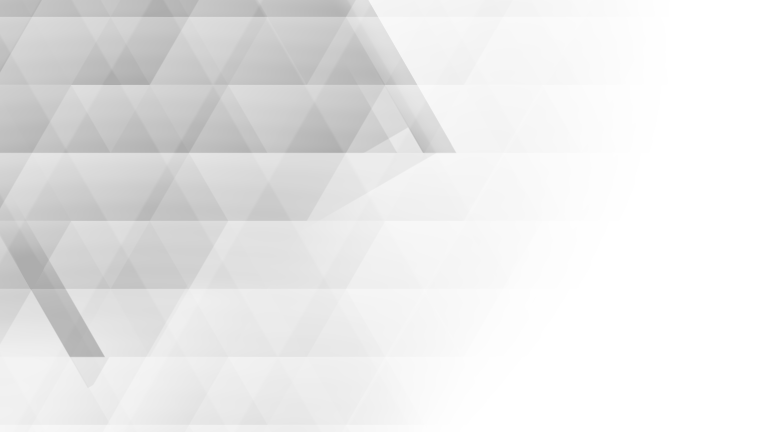
A WebGL 2 fragment shader for this background:

```glsl
#version 300 es
precision highp float;
// Pale grey mosaic of shaded triangles, dense at upper left and fading to white at right.

#define ROW_HEIGHT 0.1574
#define SIDE 0.1817
#define FIRST_ROW 0.0394
#define FIRST_APEX 0.0741
#define SLANT 0.577
#define PANEL_SHADE 0.215
#define HAZE_SHADE 0.04
#define LEFT_SHADE 0.045
#define STREAK_STRENGTH 0.3

uniform vec2 u_resolution;
out vec4 fragColor;

// Smooth 0..1 step, about two pixels wide, positive side inside.
float inside(float d) {
    float px = 1.0 / u_resolution.y;
    return smoothstep(-px, px, d);
}

float band(float x, float lo, float hi) {
    return inside(x - lo) * inside(hi - x);
}

float hash(vec2 p) {
    return fract(sin(dot(p, vec2(127.1, 311.7))) * 4375.54);
}

// Ramp that rises slowly and drops within a few pixels.
float sawtooth(float x) {
    float f = fract(x);
    return f * (1.0 - smoothstep(0.96, 1.0, f));
}

// Relative shade of the rows: alternating upright triangles and trapezoids.
float mosaic(vec2 p) {
    float y = (p.y - FIRST_ROW) / ROW_HEIGHT;
    float row = floor(y);
    float v = y - row;
    float u = (p.x - FIRST_APEX) / SIDE - 0.5 * mod(row, 2.0);

    float triId = floor(u * 0.5 + 0.5);
    float trapId = floor(u * 0.5);
    float fromApex = u - 2.0 * triId;
    float across = u * 0.5 - trapId;
    float tri = inside((0.5 * v - abs(fromApex)) * SIDE);
    float inner = inside((0.5 * v - abs(u - 2.0 * trapId - 1.0)) * SIDE);

    float triTone = 0.82 + 0.22 * hash(vec2(triId, row)) + 0.2 * fromApex;
    float trapTone = 0.80 + 0.42 * across;
    trapTone += inner * 0.26 * (hash(vec2(trapId, row + 19.0)) - 0.5);
    float ramp = v * (1.0 - inside(v * ROW_HEIGHT - ROW_HEIGHT));
    return mix(trapTone, triTone, tri) * (0.74 + 0.52 * ramp);
}

void main() {
    // Height units, measured down from the top edge.
    vec2 p = vec2(gl_FragCoord.x, u_resolution.y - gl_FragCoord.y) / u_resolution.y;
    float falling = p.x - SLANT * p.y;
    float rising = p.x + SLANT * p.y;
    float seam = FIRST_ROW + 2.0 * ROW_HEIGHT;

    // Pale haze that dissolves along a curved right border.
    float border = 1.62 - 0.5 * p.y * p.y;
    float shade = HAZE_SHADE * (1.0 - smoothstep(border - 0.5, border, p.x));
    shade += LEFT_SHADE * (1.0 - smoothstep(0.6, 1.1, p.x)) * smoothstep(0.3, 0.5, p.y);

    // Soft grey field below the upper panel, cut by its pointed corner.
    float leftOfEdge = inside(0.852 - falling);
    float field = 0.115 * (1.0 - smoothstep(0.62, 1.15, 0.55 * p.x + p.y));
    float corner = inside(0.937 - SLANT * p.x - p.y);
    field *= mix(1.0, corner, smoothstep(0.65, 0.9, p.x));
    shade += field * leftOfEdge;

    // Lower left corner brightens toward white.
    float glow = (1.0 - smoothstep(0.45, 0.82, rising - 0.1)) * smoothstep(0.66, 0.85, p.y);
    shade *= 1.0 - 0.6 * glow;
    shade *= 1.0 - 0.3 * inside(rising - 0.815) * smoothstep(0.64, 0.7, p.y)
        * (1.0 - smoothstep(0.82, 1.05, rising));

    // Dark upper panel with parallel stripes near its slanted edge.
    float panel = leftOfEdge * inside(seam - p.y);
    float stripe = 0.06 * band(falling, 0.715, 0.775) * smoothstep(0.12, 0.3, p.y);
    stripe += 0.07 * smoothstep(0.76, 0.84, falling);
    float notch = inside(SLANT * p.x + p.y - 0.84) * inside(0.775 - falling);
    shade = mix(shade, PANEL_SHADE - stripe - 0.07 * notch, panel);

    // Translucent diagonal streaks and fine horizontal grain.
    float streaks = 0.5 * sawtooth(falling * 4.7 + 0.2) + 0.5 * sawtooth(0.35 - rising * 3.9);
    streaks += 0.06 * sin(p.y * 130.0 + 2.0 * sin(p.x * 5.0));
    shade *= 1.0 + STREAK_STRENGTH * (streaks - 0.48);
    shade *= mosaic(p);

    // Dark slanted bar at left, with a faint tip below its end.
    float bar = band(falling, -0.315, -0.234);
    float barEnd = FIRST_ROW + 5.0 * ROW_HEIGHT;
    shade += bar * inside(barEnd - p.y) * 0.2 * smoothstep(0.42, 0.85, p.y);
    float tip = inside(p.y - barEnd) * inside(falling + 0.315);
    tip *= inside(1.01 - p.y - 0.55 * p.x);
    shade += 0.05 * tip * inside(0.73 - rising);

    fragColor = vec4(vec3(1.0 - clamp(shade, 0.0, 0.32)), 1.0);
}
```
